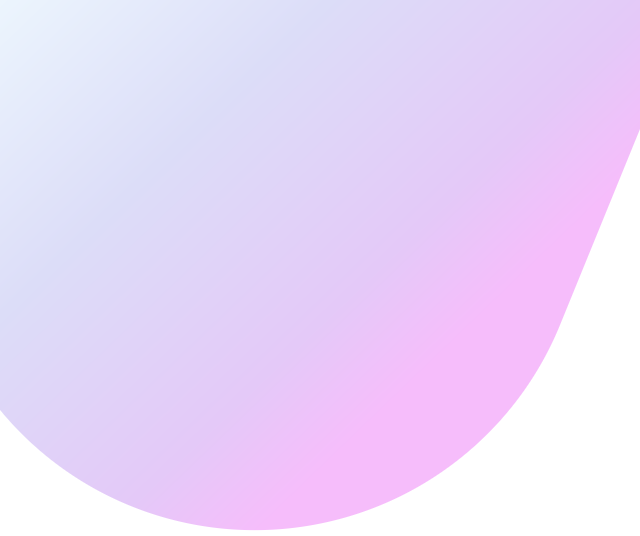
This background is drawn by a WebGL 1 fragment shader. Its source:

```glsl
precision highp float;
// A large rounded capsule leaning in from the top, on a white ground.
// Its shape is a segment distance; its fill is a diagonal gradient
// running from pale ice through periwinkle and lilac to pink.
uniform vec2 u_resolution;

// Lengths are in canvas heights, with the origin at the lower left.
const vec2 CAP_CENTER = vec2(0.4751, 0.6262);
const vec2 CAP_AXIS = vec2(0.3780, 0.9258);
const float CAP_LENGTH = 3.0;
const float CAP_RADIUS = 0.6153;

// Gradient runs down and to the right from the upper left corner.
const vec2 GRADIENT_ORIGIN = vec2(0.0, 1.0);
const vec2 GRADIENT_SLOPE = vec2(0.98, -1.02);
const float STOP_PERIWINKLE = 0.600;
const float STOP_LILAC = 1.199;
const float STOP_PINK = 1.485;

const vec3 ICE = vec3(0.925, 0.961, 0.992);
const vec3 PERIWINKLE = vec3(0.863, 0.867, 0.973);
const vec3 LILAC = vec3(0.894, 0.788, 0.973);
const vec3 PINK = vec3(0.965, 0.741, 0.984);
const vec3 GROUND = vec3(1.0);

// Signed distance to a capsule that starts at CAP_CENTER.
float capsuleDistance(vec2 p) {
  vec2 offset = p - CAP_CENTER;
  float along = clamp(dot(offset, CAP_AXIS), 0.0, CAP_LENGTH);
  return length(offset - CAP_AXIS * along) - CAP_RADIUS;
}

// Linear position of t between two stops, held at both ends.
float ramp(float start, float end, float t) {
  return clamp((t - start) / (end - start), 0.0, 1.0);
}

vec3 fillColor(vec2 p) {
  float t = dot(p - GRADIENT_ORIGIN, GRADIENT_SLOPE);
  vec3 color = mix(ICE, PERIWINKLE, ramp(0.0, STOP_PERIWINKLE, t));
  color = mix(color, LILAC, ramp(STOP_PERIWINKLE, STOP_LILAC, t));
  return mix(color, PINK, ramp(STOP_LILAC, STOP_PINK, t));
}

void main() {
  vec2 p = gl_FragCoord.xy / u_resolution.y;

  // One pixel of edge smoothing
  float coverage = clamp(0.5 - capsuleDistance(p) * u_resolution.y, 0.0, 1.0);

  gl_FragColor = vec4(mix(GROUND, fillColor(p), coverage), 1.0);
}
```
